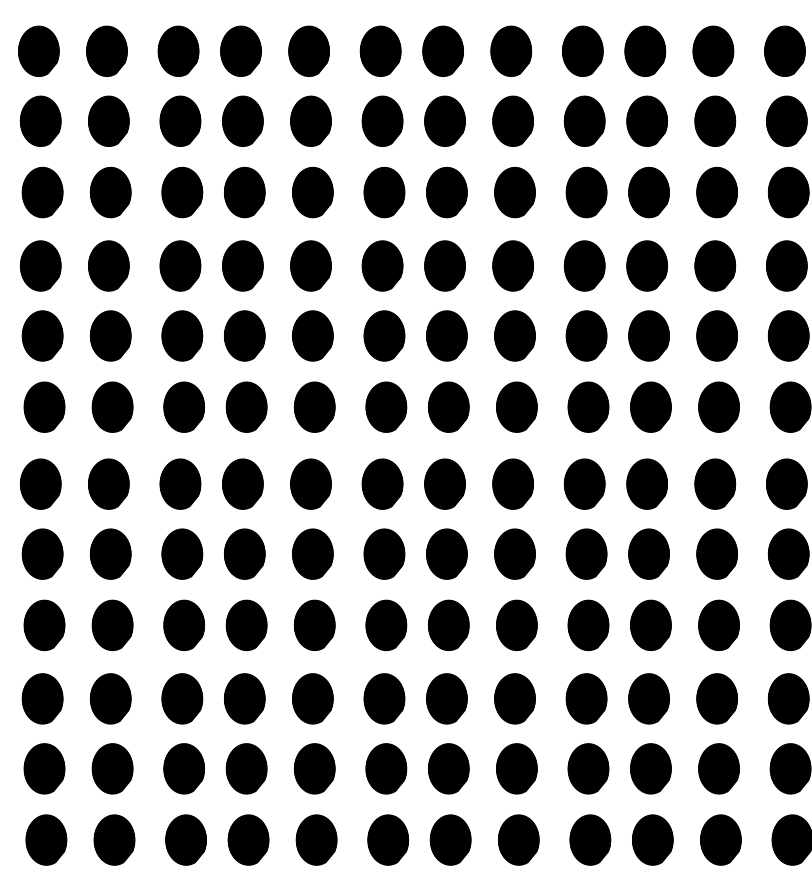
This pattern is drawn by a WebGL 2 fragment shader. Its source:

```glsl
#version 300 es
precision highp float;
// A 12 by 12 grid of black upright oval dots on white, with uneven, leaning spacing.

#define DOTS 12
#define ASPECT 0.90625                      // canvas width over height
#define FIRST_DOT vec2(0.0434, 0.0573)      // centre of the top left dot, from the top
#define DOT_RADII vec2(0.0234, 0.0287)
#define COLUMN_OFFSETS vec3(0.0, 0.0760, 0.1559)
#define COLUMN_GROUP 0.2256                 // step between groups of three columns
#define ROW_OFFSETS vec3(0.0, 0.0781, 0.1576)
#define ROW_GROUP 0.2396                    // step between groups of three rows
#define ROW_BLOCK 0.4831                    // step between blocks of six rows
#define LEAN 0.0021                         // sideways shift per nested row step
#define CHAMFER 0.955                       // flattening of the lower right edge

uniform vec2 u_resolution;
out vec4 fragColor;

const vec3 PAPER = vec3(1.0);
const vec3 INK = vec3(0.0);

// Centre of one dot; rows nest as threes, pairs of threes, and blocks of six.
vec2 dotCentre(int column, int row) {
    int inGroup = row % 3;
    int group = (row / 3) % 2;
    int block = row / 6;
    float x = float(column / 3) * COLUMN_GROUP + COLUMN_OFFSETS[column % 3];
    float y = float(block) * ROW_BLOCK + float(group) * ROW_GROUP + ROW_OFFSETS[inGroup];
    x += LEAN * float(inGroup + group + block);
    return FIRST_DOT + vec2(x, y);
}

// Approximate signed distance to an oval with a slight diagonal chamfer.
float dotDistance(vec2 offset) {
    vec2 q = offset / DOT_RADII;
    float oval = length(q) - 1.0;
    float cut = dot(q, vec2(0.7071)) - CHAMFER;
    return max(oval, cut) * DOT_RADII.x;
}

void main() {
    // Units of canvas height, with y running down from the top.
    vec2 uv = gl_FragCoord.xy / u_resolution;
    vec2 p = vec2(uv.x * ASPECT, 1.0 - uv.y);

    float nearest = 1.0;
    for (int row = 0; row < DOTS; row++) {
        for (int column = 0; column < DOTS; column++) {
            nearest = min(nearest, dotDistance(p - dotCentre(column, row)));
        }
    }

    // Blend across about one pixel at the edge.
    float halfPixel = 0.5 / u_resolution.y;
    float coverage = 1.0 - smoothstep(-halfPixel, halfPixel, nearest);
    fragColor = vec4(mix(PAPER, INK, coverage), 1.0);
}
```
